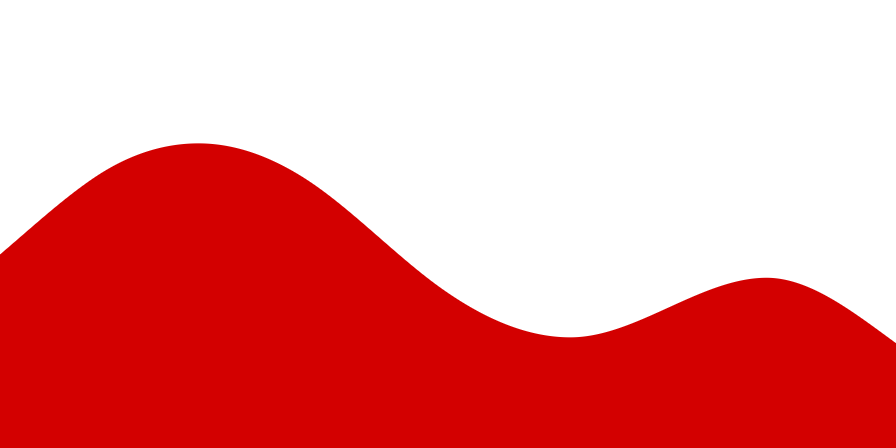
A Shadertoy shader for this background:

```glsl
// Cubic through two knots, each holding (x, height, slope)
float hermite(vec3 a, vec3 b, float x) {
    float span = b.x - a.x;
    float t = clamp((x - a.x) / span, 0.0, 1.0);
    float s = 1.0 - t;
    return s * s * ((1.0 + 2.0 * t) * a.y + t * span * a.z)
         + t * t * ((1.0 + 2.0 * s) * b.y - s * span * b.z);
}

// Height of the hill crest at x in 0..2
float crestHeight(float x) {
    const int COUNT = 8;
    vec3 knots[COUNT] = vec3[COUNT](
        vec3(0.0, 0.432, 0.85), vec3(0.208, 0.602, 0.68),
        vec3(0.443, 0.680, 0.0), vec3(0.677, 0.604, -0.63),
        vec3(0.990, 0.353, -0.70), vec3(1.273, 0.247, 0.0),
        vec3(1.711, 0.380, 0.0), vec3(2.0, 0.234, -0.73));
    float height = knots[0].y;
    for (int i = 0; i < COUNT - 1; i++) {
        if (x >= knots[i].x) height = hermite(knots[i], knots[i + 1], x);
    }
    return height;
}

void mainImage(out vec4 fragColor, in vec2 fragCoord) {
    vec2 p = fragCoord / iResolution.xy * vec2(2.0, 1.0);
    float pixel = 1.0 / iResolution.y;

    // Vertical gap divided by slope length approximates true distance
    float crest = crestHeight(p.x);
    float slope = (crestHeight(p.x + 0.002) - crestHeight(p.x - 0.002)) / 0.004;
    float edge = (p.y - crest) / sqrt(1.0 + slope * slope);

    // Red hills below a white sky
    vec3 red = vec3(0.827, 0.0, 0.0);
    vec3 white = vec3(1.0);
    float sky = clamp(edge / pixel + 0.5, 0.0, 1.0);
    fragColor = vec4(mix(red, white, sky), 1.0);
}
```
